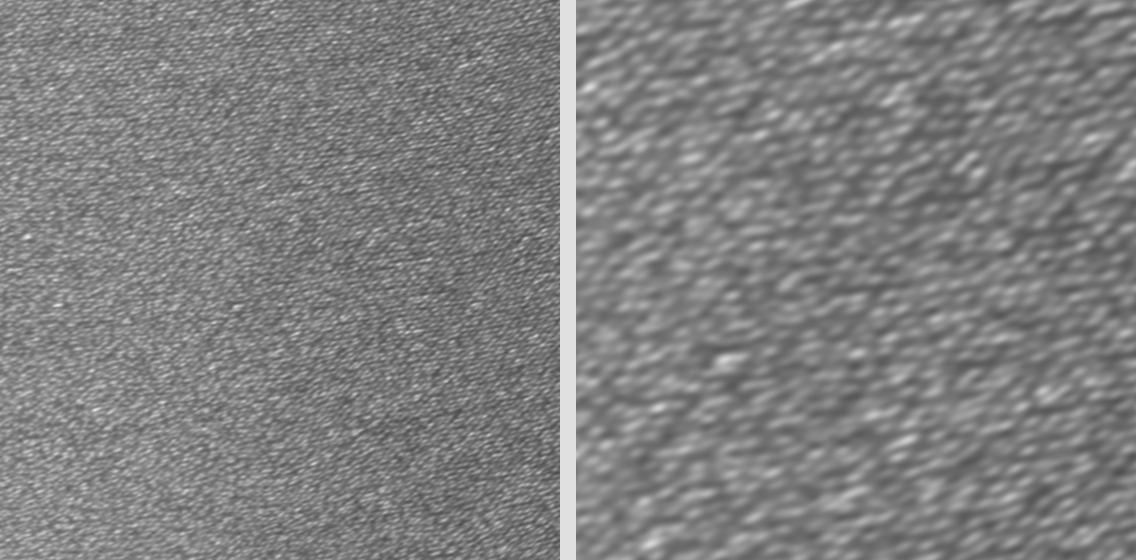
Left: the whole. Right: its middle third, enlarged.
A WebGL 2 fragment shader for this texture:

```glsl
#version 300 es
precision highp float;
// Fine grey woven cloth: slanted rows of small raised stitches under soft side light.

#define ROWS 110.0          // stitch rows per canvas height
#define COLUMNS 72.0        // stitches per row
#define ROW_SHIFT 0.38      // sideways step from one row to the next
#define GRAIN_TILT 0.32     // extra slant of each stitch
#define JITTER 0.45         // scatter of the stitches
#define GRAIN_CONTRAST 0.185
#define SHADOW 1.3          // darkening beneath each stitch
#define FIBRE_CONTRAST 0.13
#define STREAK_CONTRAST 0.05
#define BASE_GREY 0.492

uniform vec2 u_resolution;
out vec4 fragColor;

float hash(vec2 p) {
    vec3 q = fract(vec3(p.xyx) * 0.1031);
    q += dot(q, q.yzx + 33.33);
    return fract((q.x + q.y) * q.z);
}

float valueNoise(vec2 p) {
    vec2 cell = floor(p);
    vec2 f = fract(p);
    f = f * f * (3.0 - 2.0 * f);
    float low = mix(hash(cell), hash(cell + vec2(1, 0)), f.x);
    float high = mix(hash(cell + vec2(0, 1)), hash(cell + vec2(1, 1)), f.x);
    return mix(low, high, f.y);
}

// Sum of lit, scattered stitches around a point in cloth space.
float stitches(vec2 p, float scatter) {
    float sum = 0.0;
    float baseRow = floor(p.y);
    for (int j = -1; j <= 1; j++) {
        float row = baseRow + float(j);
        float x = p.x + row * ROW_SHIFT;
        for (int i = -1; i <= 1; i++) {
            vec2 id = vec2(floor(x) + float(i), row) + 200.0;
            vec2 offset = vec2(hash(id), hash(id + 71.7)) - 0.5;
            vec2 d = vec2(x, p.y) + 200.0 - id - 0.5 - offset * scatter;
            d.y -= GRAIN_TILT * d.x;
            float h = hash(id + 137.3);
            float height = mix(0.6, 1.3, h) + 0.6 * pow(h, 22.0);
            float body = exp(-dot(d * d, vec2(5.0, 7.0)));
            sum += height * body * (1.0 + SHADOW * d.y);
        }
    }
    return sum;
}

void main() {
    vec2 uv = gl_FragCoord.xy / u_resolution.y;

    // Rows bend upward toward the right, with a slow wobble
    vec2 cloth = uv;
    cloth.y -= 0.03 * uv.x + 0.08 * uv.x * uv.x;
    cloth.y += 0.012 * (valueNoise(uv * 6.0 + 9.0) - 0.5);
    cloth.x += 0.02 * (valueNoise(uv * 5.0 + 31.0) - 0.5);

    // The weave is crisper at the upper right and looser below
    float crisp = smoothstep(0.3, 1.5, uv.x + uv.y);
    float scatter = JITTER * mix(1.5, 0.8, crisp);
    float relief = stitches(cloth * vec2(COLUMNS, ROWS), scatter) - 0.5;

    // Fine fibres and long faint streaks along the rows
    float fibre = valueNoise(cloth * vec2(130.0, 220.0) + 50.0) - 0.5;
    float streak = valueNoise(cloth * vec2(16.0, 80.0) + 90.0) - 0.5;
    float mottle = valueNoise(uv * 22.0 + 15.0) - 0.5;

    // Broad light falls from the left, strongest at the lower corner
    float light = 0.04 - 0.08 * smoothstep(-0.1, 1.1, uv.x);
    light += 0.025 * (1.0 - smoothstep(0.0, 0.7, length(uv)));
    light += 0.015 * (valueNoise(uv * 3.0 + 4.0) - 0.5);

    float grey = BASE_GREY + light;
    grey += GRAIN_CONTRAST * mix(0.9, 1.12, crisp) * relief;
    grey += FIBRE_CONTRAST * fibre + STREAK_CONTRAST * streak + 0.02 * mottle;
    fragColor = vec4(vec3(clamp(grey, 0.0, 1.0)), 1.0);
}
```
